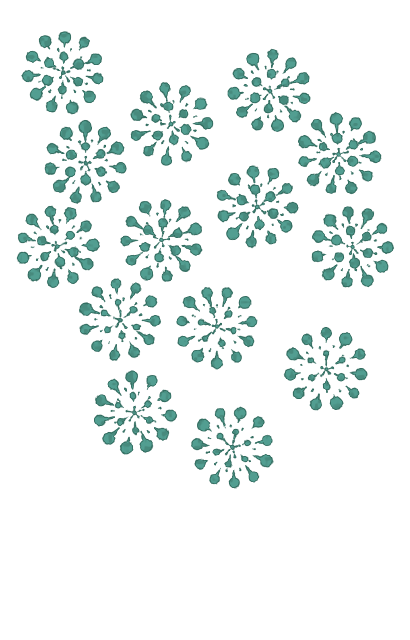
This pattern is drawn by a Shadertoy shader. Its source:

```glsl
// Scattered teal flower heads on white paper: each has an outer ring of eleven
// teardrops, an inner ring of six, loose specks and a spiky core. Every ring is
// one teardrop distance function repeated by folding the polar angle.

float hash(vec2 p) {
    vec3 q = fract(p.xyx * vec3(0.1031, 0.1030, 0.0973));
    q += dot(q, q.yzx + 33.33);
    return fract((q.x + q.y) * q.z);
}

float noise(vec2 p) {
    vec2 i = floor(p), f = fract(p);
    f = f * f * (3.0 - 2.0 * f);
    return mix(mix(hash(i), hash(i + vec2(1, 0)), f.x),
               mix(hash(i + vec2(0, 1)), hash(i + vec2(1, 1)), f.x), f.y);
}

// Round head at distance reach, with a tail narrowing toward the origin
float teardrop(vec2 q, float reach, float radius, float tail) {
    float t = clamp((reach - q.x) / tail, 0.0, 1.0);
    float stem = length(q - vec2(reach - t * tail, 0.0)) - mix(radius * 0.9, 0.0007, sqrt(t));
    return min(length(q - vec2(reach, 0.0)) - radius, stem);
}

// Repeats the teardrop count times around the origin, with uneven sizes
float ring(vec2 q, float count, float turn, float reach, float radius, float tail,
           float jitter, float seed) {
    float sector = 6.2831853 / count;
    float k = floor((atan(q.y, q.x) - turn) / sector + 0.5);
    vec2 id = vec2(mod(k, count), seed);
    float a = turn + (k + 0.3 * jitter * (hash(id + 7.0) - 0.5)) * sector;
    q = vec2(dot(q, vec2(cos(a), sin(a))), dot(q, vec2(-sin(a), cos(a))));
    reach *= 1.0 + jitter * (hash(id) - 0.5);
    radius *= 0.88 + 0.24 * hash(id + 13.0);
    return teardrop(q, reach, radius, tail * (0.5 + 0.5 * hash(id + 29.0)));
}

float flower(vec2 q, float turn, float innerRadius, float seed) {
    float d = ring(q, 11.0, turn, 0.056, 0.0091, 0.024, 0.06, seed);
    d = min(d, ring(q, 6.0, turn, 0.0265, innerRadius, 0.015, 0.14, seed + 20.0));
    d = min(d, ring(q, 11.0, turn + 0.28, 0.037, 0.0015, 0.004, 0.25, seed + 40.0));
    d = min(d, ring(q, 5.0, turn, 0.011, 0.0018, 0.012, 0.9, seed + 60.0));
    return min(d, length(q) - 0.0035);
}

void mainImage(out vec4 fragColor, in vec2 fragCoord) {
    vec2 p = fragCoord / iResolution.y;
    float pixel = 1.0 / iResolution.y;

    // Flower centres in canvas heights, and the angle of the top petal
    vec3 blooms[14] = vec3[14](
        vec3(0.099, 0.887, 1.53), vec3(0.267, 0.806, 1.74),
        vec3(0.422, 0.858, 1.50), vec3(0.529, 0.759, 1.64),
        vec3(0.134, 0.745, 1.58), vec3(0.402, 0.677, 1.69),
        vec3(0.089, 0.615, 1.75), vec3(0.252, 0.625, 1.45),
        vec3(0.551, 0.614, 1.70), vec3(0.188, 0.500, 1.69),
        vec3(0.339, 0.490, 1.85), vec3(0.510, 0.423, 1.57),
        vec3(0.210, 0.355, 1.64), vec3(0.363, 0.301, 1.34));

    float d = 1.0;
    for (int i = 0; i < 14; i++) {
        vec2 q = p - blooms[i].xy;
        if (dot(q, q) > 0.0064) continue;
        // Inner petals are fuller on the upper flowers
        float innerRadius = mix(0.0054, 0.0075, smoothstep(0.50, 0.61, blooms[i].y));
        d = min(d, flower(q, blooms[i].z, innerRadius, float(i)));
    }

    // Rough printed edge
    d += 0.0018 * (noise(p * 330.0) - 0.5);

    // Mottled teal fill with a dark rim
    vec3 paper = vec3(1.0);
    vec3 teal = mix(vec3(0.28, 0.54, 0.49), vec3(0.32, 0.62, 0.57),
                    smoothstep(0.2, 0.6, noise(p * 180.0)));
    vec3 rim = vec3(0.19, 0.42, 0.37);
    vec3 ink = mix(rim, teal, smoothstep(0.0006, 0.0024, -d));
    float cover = 1.0 - smoothstep(-0.6 * pixel, 0.8 * pixel, d);
    fragColor = vec4(mix(paper, ink, cover), 1.0);
}
```
